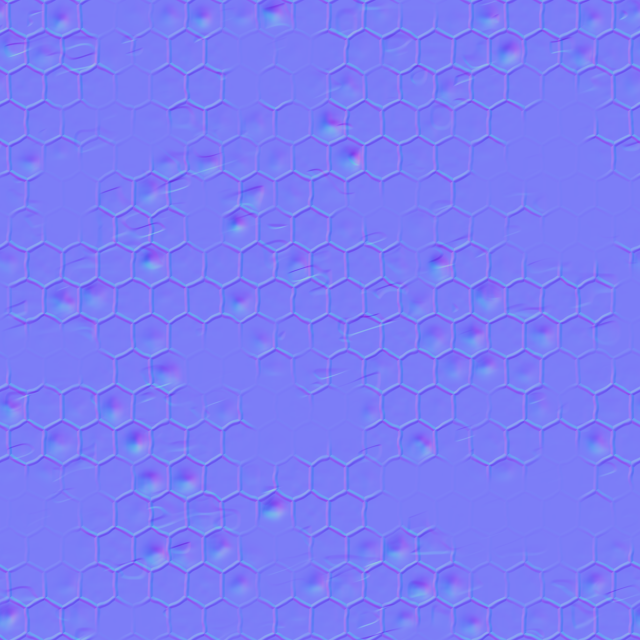
Give the GLSL for this texture map, as a WebGL 2 fragment shader.

```glsl
#version 300 es
precision highp float;

uniform vec2 u_resolution;
out vec4 outColor;

const float REPEATS = 18.0;             // cells across and rows down, even
const vec2  LATTICE_SHIFT = vec2(0.25, -0.05);
const float RISE = 0.27;                // height of the slanted sides, in cells
const float GROOVE_WIDTH = 0.085;
const float GROOVE_DEPTH = 0.021;
const float EDGE_WOBBLE = 0.05;
const float DOME_SHARE = 0.36;          // share of strongly swollen cells
const float DOME_HEIGHT = 0.075;
const float PLATE_SWELL = 0.012;
const float CREASE_HEIGHT = 0.016;
const float SAMPLE_STEP = 0.018;
const vec2  SLOPE_GAIN = vec2(0.36, 0.48);
const vec3  FLAT_COLOR = vec3(0.485, 0.490, 0.970);

float hash(vec2 cell, uint seed) {
    uvec2 v = uvec2(ivec2(cell)) + uvec2(seed * 747u, seed * 389u);
    uint n = v.x * 1664525u + v.y * 1013904223u + 12345u;
    n = (n ^ (n >> 16u)) * 2246822519u;
    n = (n ^ (n >> 13u)) * 3266489917u;
    n ^= n >> 16u;
    return float(n >> 8u) / 16777216.0;
}

// Value noise that wraps after a whole number of lattice steps
float noise(vec2 p, float period, uint seed) {
    vec2 i = floor(p);
    vec2 f = p - i;
    f = f * f * f * (f * (f * 6.0 - 15.0) + 10.0);
    vec2 a = mod(i, period);
    vec2 b = mod(i + 1.0, period);
    float low = mix(hash(a, seed), hash(vec2(b.x, a.y), seed), f.x);
    float high = mix(hash(vec2(a.x, b.y), seed), hash(b, seed), f.x);
    return mix(low, high, f.y);
}

// Distance from a point inside a hexagon to its nearest side
float hexInside(vec2 p) {
    p = abs(p);
    float slant = 0.5 + 0.5 * RISE - p.y - 2.0 * RISE * p.x;
    return min(0.5 - p.x, slant / sqrt(1.0 + 4.0 * RISE * RISE));
}

// Finds the enclosing cell: returns local position, gives its id and side distance
vec2 findCell(vec2 q, out vec2 id, out float side) {
    vec2 local = vec2(0.0);
    side = -10.0;
    for (int k = -1; k <= 1; k++) {
        float row = floor(q.y) + float(k);
        float shift = 0.5 * mod(row, 2.0);
        float column = floor(q.x - shift);
        vec2 p = q - vec2(column + 0.5 + shift, row + 0.5);
        float d = hexInside(p);
        if (d > side) {
            side = d;
            local = p;
            id = mod(vec2(column, row), REPEATS);
        }
    }
    return local;
}

float surfaceHeight(vec2 q) {
    vec2 wobble = vec2(noise(q * 4.0, REPEATS * 4.0, 1u),
                       noise(q * 4.0, REPEATS * 4.0, 2u)) - 0.5;
    vec2 id;
    float side;
    vec2 p = findCell(q + EDGE_WOBBLE * wobble, id, side);

    // Grooves, worn away in patches
    float wear = 0.6 * noise(q * 0.5, REPEATS * 0.5, 3u) + 0.4 * noise(q, REPEATS, 4u);
    float strength = mix(0.08, 1.1, smoothstep(0.28, 0.58, wear));
    float height = -GROOVE_DEPTH * strength * (1.0 - smoothstep(0.0, GROOVE_WIDTH, side));

    // Swollen plates with off-centre domes
    float inner = smoothstep(0.0, 0.2, side);
    vec2 center = 0.3 * (vec2(hash(id, 5u), hash(id, 6u)) - 0.5);
    vec2 fromCenter = p - center;
    float chance = hash(id, 7u);
    float swell = smoothstep(1.0 - DOME_SHARE, 1.0, chance) * strength;
    float rough = 0.55 + 0.9 * noise(q * 3.0, REPEATS * 3.0, 8u);
    float dome = exp(-dot(fromCenter, fromCenter) / 0.06);
    height += inner * dome * rough * (DOME_HEIGHT * swell + PLATE_SWELL * strength * chance);

    // Slanted creases on scattered plates
    vec2 sheared = vec2(q.x + q.y, 3.0 * q.y - q.x);
    float fold = smoothstep(0.46, 0.66, noise(sheared, REPEATS, 9u));
    float patches = smoothstep(0.56, 0.8, noise(q * 1.5, REPEATS * 1.5, 10u));
    height += CREASE_HEIGHT * fold * patches * strength;

    // Fine dimples
    height += 0.004 * strength * noise(q * 5.0, REPEATS * 5.0, 11u);
    return height;
}

void main() {
    vec2 q = gl_FragCoord.xy / u_resolution * REPEATS + LATTICE_SHIFT;
    vec2 e = vec2(SAMPLE_STEP, 0.0);
    vec2 slope = vec2(surfaceHeight(q + e.xy) - surfaceHeight(q - e.xy),
                      surfaceHeight(q + e.yx) - surfaceHeight(q - e.yx)) / (2.0 * SAMPLE_STEP);

    // Normal encoding with green pointing down
    vec2 tilt = vec2(-slope.x, slope.y) * SLOPE_GAIN;
    tilt /= sqrt(1.0 + 4.0 * dot(tilt, tilt));
    outColor = vec4(FLAT_COLOR + vec3(tilt, -dot(tilt, tilt)), 1.0);
}
```
